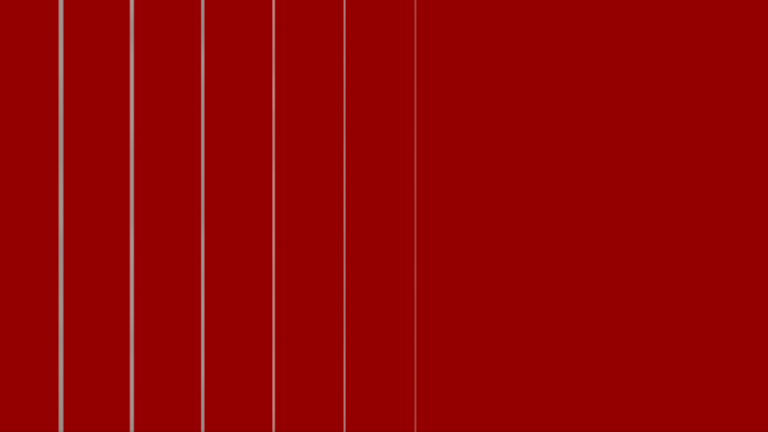
Reproduce this background procedurally as a Shadertoy shader.

```glsl
// Deep red field with six pale vertical lines that grow thinner to the right.

const vec3 FIELD_RED  = vec3(0.580, 0.0, 0.0);
const vec3 LINE_GREY  = vec3(0.605, 0.590, 0.570);
const vec3 LINE_EDGE  = vec3(0.780, 0.650, 0.630);
const int   LINE_COUNT   = 6;
const float FIRST_LINE   = 0.1412;   // lengths are in canvas heights
const float LINE_SPACING = 0.1641;
const float FIRST_WIDTH  = 0.0104;
const float WIDTH_TAPER  = 0.00172;
const float SOFTNESS     = 0.0045;
const float GRAIN_SCALE  = 14.0;
const float GRAIN_AMOUNT = 0.05;
const float FOOT_HEIGHT  = 0.008;
const float FOOT_SHADE   = 0.06;

float hash(vec2 p) {
    return fract(sin(dot(p, vec2(127.1, 311.7))) * 43758.5453);
}

// Smooth noise along one line; each line has its own seed.
float lineNoise(float y, float seed) {
    float cell = floor(y);
    float t = smoothstep(0.0, 1.0, fract(y));
    return mix(hash(vec2(cell, seed)), hash(vec2(cell + 1.0, seed)), t);
}

// Share of a filter window covered by a bar at signed distance d.
float barCoverage(float d, float width, float window) {
    float right = min(d + 0.5 * window, 0.5 * width);
    float left  = max(d - 0.5 * window, -0.5 * width);
    return clamp((right - left) / window, 0.0, 1.0);
}

void mainImage(out vec4 fragColor, in vec2 fragCoord) {
    vec2 p = fragCoord / iResolution.y;
    float window = max(1.0 / iResolution.y, SOFTNESS);
    vec3 color = FIELD_RED;

    // Tapering lines: grey core, paler rim
    for (int i = 0; i < LINE_COUNT; i++) {
        float n = float(i);
        float center = FIRST_LINE + n * LINE_SPACING;
        float width = FIRST_WIDTH - n * WIDTH_TAPER;
        float cover = barCoverage(p.x - center, width, window);
        float grain = lineNoise(p.y * GRAIN_SCALE, n) - 0.5;
        vec3 paint = mix(LINE_EDGE, LINE_GREY, smoothstep(0.5, 1.0, cover));
        color = mix(color, paint + GRAIN_AMOUNT * grain, cover);
    }

    // Faint shade along the foot
    color *= 1.0 - FOOT_SHADE * (1.0 - smoothstep(0.0, FOOT_HEIGHT, p.y));
    fragColor = vec4(color, 1.0);
}
```
